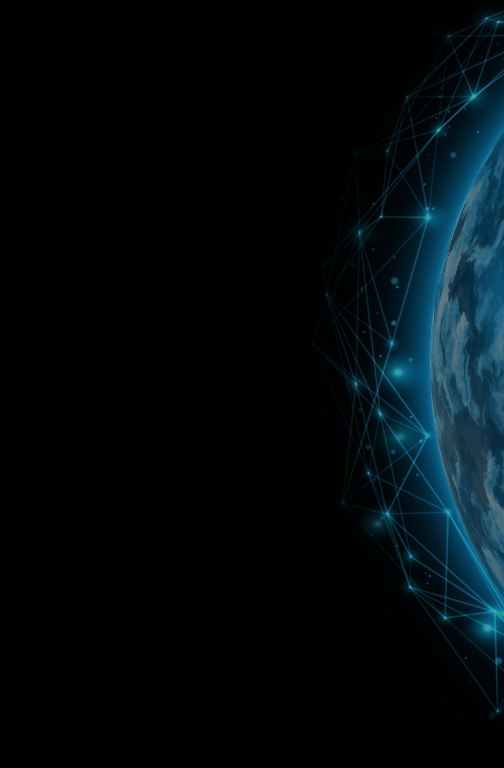
Reproduce this background procedurally as a Shadertoy shader.

```glsl
// A cloudy blue planet at the right edge, with a glowing rim and a web of linked lights, on black.

const vec2 CENTER = vec2(1.09, 0.525);
const float RADIUS = 0.53;

float hash(float n) { return fract(sin(n * 127.1) * 43758.5453); }
float hash2(vec2 p) { return fract(sin(dot(p, vec2(127.1, 311.7))) * 43758.5453); }

float noise(vec2 p) {
    vec2 i = floor(p), f = fract(p);
    f = f * f * (3.0 - 2.0 * f);
    return mix(mix(hash2(i), hash2(i + vec2(1, 0)), f.x),
               mix(hash2(i + vec2(0, 1)), hash2(i + vec2(1, 1)), f.x), f.y);
}

float fbm(vec2 p) {
    float sum = 0.0, amp = 0.5;
    for (int i = 0; i < 6; i++) {
        sum += amp * noise(p);
        p = mat2(1.6, 1.2, -1.2, 1.6) * p + 7.3;
        amp *= 0.56;
    }
    return sum;
}

// Point around the planet: angle from its left side, height above its rim
vec2 orbit(float angle, float height) {
    return CENTER + (RADIUS + height) * vec2(-cos(angle), sin(angle));
}

vec2 node(float i) {
    float angle = mix(-0.86, 0.84, (i + hash(i + 3.7)) / 30.0);
    return orbit(angle, 0.005 + 0.155 * hash(i * 2.3 + 11.0));
}

float segment(vec2 p, vec2 a, vec2 b) {
    vec2 ab = b - a;
    return length(p - a - ab * clamp(dot(p - a, ab) / dot(ab, ab), 0.0, 1.0));
}

// Soft halo with a small bright core
vec3 light(vec2 p, vec2 at, float size) {
    float d = length((p - at) * vec2(0.85, 1.0)) / size;
    return vec3(0.02, 0.30, 0.38) * exp(-d * d) + vec3(0.2, 0.32, 0.3) * exp(-d * d * 14.0);
}

vec3 planet(vec2 p) {
    vec2 d = (p - CENTER) / RADIUS;
    float z = sqrt(max(0.0, 1.0 - dot(d, d)));
    vec2 globe = vec2(atan(d.x, z), asin(clamp(d.y, -1.0, 1.0)));
    vec2 warp = vec2(fbm(globe * 9.0), fbm(globe * 9.0 + 31.0));
    float cloud = fbm(globe * vec2(13.0, 10.0) + warp * 2.4);
    float land = fbm(globe * 8.0 + warp + 17.0);

    // Sea, cloud and dark land
    vec3 col = mix(vec3(0.01, 0.19, 0.29), vec3(0.15, 0.38, 0.48), smoothstep(0.32, 0.58, cloud));
    col = mix(col, vec3(0.37, 0.46, 0.49), smoothstep(0.53, 0.8, cloud));
    col = mix(col, vec3(0.01, 0.12, 0.19), 0.75 * smoothstep(0.56, 0.68, land));

    // Pale lit edge on the lower left, blue haze toward the poles
    float pale = exp(-z / 0.28) * exp(-pow((p.y - 0.43) / 0.17, 2.0));
    col = mix(col, vec3(0.36, 0.44, 0.47), pale * (0.35 + 0.6 * cloud));
    float haze = smoothstep(0.16, 0.34, abs(p.y - 0.51));
    col = mix(col, vec3(0.03, 0.30, 0.43), 0.5 * haze);
    vec2 sheen = (p - vec2(0.65, 0.61)) / vec2(0.025, 0.07);
    return mix(col, vec3(0.07, 0.40, 0.56), 0.6 * exp(-dot(sheen, sheen)));
}

void mainImage(out vec4 fragColor, in vec2 fragCoord) {
    vec2 p = fragCoord / iResolution.y;
    float px = 1.0 / iResolution.y;
    float height = length(p - CENTER) - RADIUS;
    float inside = 1.0 - smoothstep(-px, px, height);

    // Air glow
    float air = max(height, 0.0);
    vec3 col = vec3(0.025, 0.32, 0.46) * exp(-pow(air / 0.034, 1.3));
    col += vec3(0.0, 0.025, 0.04) * exp(-pow(air / 0.085, 2.0));
    col = mix(col, planet(p), inside);
    col += vec3(0.03, 0.10, 0.12) * exp(-abs(height) / 0.004);

    // Web of lines and its nodes
    float fade = 1.0 - smoothstep(0.03, 0.175, height);
    vec3 web = vec3(0.0);
    for (int i = 0; i < 30; i++) {
        float n = float(i);
        vec2 a = node(n);
        for (int k = 1; k <= 3; k++) {
            float d = segment(p, a, node(n + float(k) * 2.0 - 1.0 + floor(2.0 * hash(n + 5.0))));
            web += vec3(0.05, 0.24, 0.31) * (0.35 + 0.65 * hash(n * 3.1 + float(k)))
                 * (1.0 - smoothstep(0.0, 0.0008 + px, d));
        }
        web += light(p, a, 0.004 + 0.011 * pow(hash(n + 41.0), 3.0)) * 0.75;
    }

    // Drifting specks
    for (int i = 0; i < 70; i++) {
        float n = float(i) + 100.0;
        vec2 at = orbit(mix(-0.8, 0.8, hash(n)), 0.01 + 0.14 * hash(n + 0.37));
        float size = 0.0012 + 0.0045 * pow(hash(n + 0.71), 5.0);
        float speck = 1.0 - smoothstep(size * 0.4, size + px, length(p - at));
        web += vec3(0.08, 0.32, 0.40) * speck * (0.3 + 0.7 * hash(n + 0.13));
    }
    col += web * fade * mix(1.0, 0.25, inside);

    // Strongest lights
    col += light(p, vec2(0.518, 0.515), 0.018);
    col += light(p, vec2(0.635, 0.182), 0.016);
    col += 0.6 * light(p, vec2(0.521, 0.431), 0.018);
    col += 0.5 * light(p, vec2(0.492, 0.318), 0.014);

    fragColor = vec4(min(col, vec3(0.62)), 1.0);
}
```
